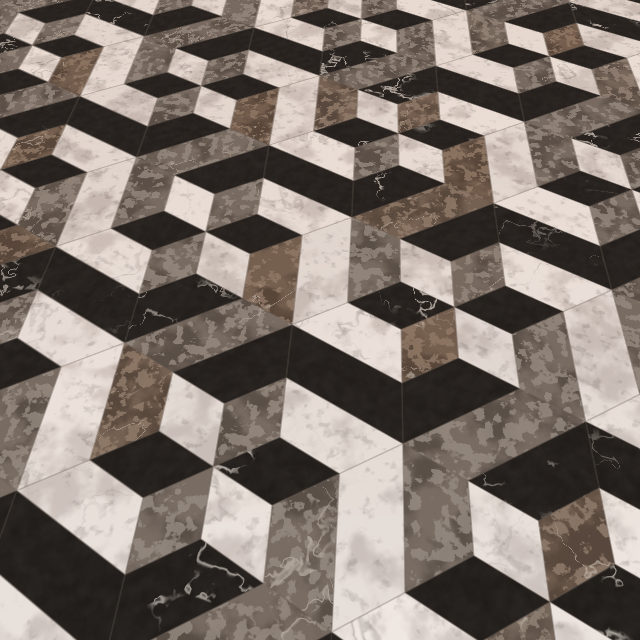
Give the GLSL for this pattern, as a Shadertoy shader.

```glsl
// Inlaid marble floor of six-rhombus stars and interlocking Z bands, seen in perspective.

float hash(vec2 p) {
    return fract(sin(dot(p, vec2(127.1, 311.7))) * 43758.5453);
}

float noise(vec2 p) {
    vec2 i = floor(p), f = fract(p);
    f = f * f * (3.0 - 2.0 * f);
    return mix(mix(hash(i), hash(i + vec2(1, 0)), f.x),
               mix(hash(i + vec2(0, 1)), hash(i + vec2(1, 1)), f.x), f.y);
}

float fbm(vec2 p) {
    float sum = 0.0, amp = 0.53;
    for (int i = 0; i < 4; i++) {
        sum += amp * noise(p);
        p = mat2(1.6, 1.2, -1.2, 1.6) * p + 3.7;
        amp *= 0.5;
    }
    return sum;
}

// Thin broken lines along the mid level of a warped noise field
float veins(vec2 p, float width) {
    float level = fbm(p + 0.8 * fbm(p * 2.3 + 9.0));
    return (1.0 - smoothstep(0.0, width, abs(level - 0.5)))
         * smoothstep(0.35, 0.65, noise(p * 1.3 + 20.0));
}

// Stone: 0 black, 1 white, 2 grey; seed varies it from tile to tile
vec3 marble(int stone, vec2 p, float seed) {
    p += 60.0 * vec2(seed, fract(seed * 17.3));
    float cloud = fbm(p * 2.2), grain = fbm(p * 8.0);
    if (stone == 0) {
        vec3 black = vec3(0.115, 0.098, 0.085) + 0.055 * grain;
        float strength = smoothstep(0.45, 0.9, seed);
        float lines = veins(p * 1.5, 0.012 + 0.025 * strength);
        return mix(black, vec3(0.8, 0.77, 0.74), lines * strength * 0.85);
    }
    if (stone == 1) {
        vec3 white = mix(vec3(0.81, 0.77, 0.75), vec3(0.92, 0.89, 0.87), smoothstep(0.25, 0.55, cloud));
        white -= 0.1 * smoothstep(0.55, 0.8, grain);
        return white * (0.97 + 0.05 * seed) - 0.13 * veins(p * 1.3, 0.04) * smoothstep(0.2, 0.8, seed);
    }
    // Grey breccia with pale flecks, dark patches and a few veins
    vec3 grey = mix(vec3(0.35, 0.31, 0.28), vec3(0.47, 0.425, 0.39), smoothstep(0.3, 0.6, cloud));
    grey = mix(grey, vec3(0.59, 0.55, 0.515), 0.8 * smoothstep(0.5, 0.6, grain));
    grey *= mix(vec3(1), vec3(0.97, 0.88, 0.8), smoothstep(0.65, 0.95, seed));
    return mix(grey, vec3(0.74, 0.7, 0.66), 0.7 * veins(p * 1.2, 0.016) * step(0.4, seed));
}

// Signed distance to a piece, bounded along the three axes of the triangular grid
float pieceDistance(int piece, vec2 p) {
    float c = p.x - p.y, d;
    if (piece < 2) d = max(abs(p.y), abs(c)) - 0.5;              // star rhombus
    else if (piece == 2) d = max(abs(p.x) - 1.0, abs(c) - 0.5);  // middle of the Z
    else d = max(max(abs(p.y) - 0.5, -p.x - 1.0), c - 0.5);      // end of the Z
    return 0.866 * d;
}

void mainImage(out vec4 fragColor, in vec2 fragCoord) {
    vec2 uv = fragCoord / iResolution.xy;

    // Perspective from the canvas to star spacings on the floor
    vec3 view = vec3(uv.x, 1.0 - uv.y, 1.0);
    vec2 starPos = vec2(dot(view, vec3(4.152, -0.133, -1.287)),
                        dot(view, vec3(2.582, 5.053, -2.66)))
                 / dot(view, vec3(0.031, 1.2, 1.0));

    // Triangular grid whose unit is the side of a rhombus
    vec2 grid = vec2(4.0 * starPos.x + starPos.y, 5.0 * starPos.y - starPos.x);
    float blur = 0.45 * length(fwidth(grid));

    vec3 col = vec3(0);
    float total = 0.0, seam = 1.0;
    for (int stone = 0; stone < 3; stone++) {
        for (int piece = 0; piece < 5; piece++) {
            float side = piece % 2 == 0 ? -1.0 : 1.0;
            vec2 center = side * vec2(1.0, 0.5);
            if (piece == 2) center = vec2(2.0, -0.5);
            if (piece > 2) center = vec2(2.0, -0.5) + side * vec2(2.0, 1.0);

            // Nearest copy of this piece
            vec2 p = grid - center;
            vec2 cell = round(vec2(5.0 * p.x - p.y, p.x + 4.0 * p.y) / 21.0);
            p -= cell.x * vec2(4.0, -1.0) + cell.y * vec2(1.0, 5.0);

            float d = pieceDistance(piece, piece > 2 ? p * side : p);
            float cover = 1.0 - smoothstep(-blur, blur, d);
            seam = min(seam, abs(d));
            if (cover > 0.0) {
                float seed = hash(cell + vec2(7 * stone, 13 * piece) + 0.5);
                vec2 flatPos = vec2(p.x - 0.5 * p.y, 0.866 * p.y);
                col += cover * marble(stone, flatPos, seed);
                total += cover;
            }
        }
        // Turn by a sixth for the next stone
        grid = vec2(grid.y, grid.y - grid.x);
    }
    col /= max(total, 0.001);

    // Fine joints, then a warm haze toward the far side
    float joint = 1.0 - smoothstep(0.004, 0.006 + blur, seam);
    col = mix(col, vec3(0.4, 0.36, 0.33), 0.3 * joint);
    col = col * mix(vec3(1.0), vec3(0.95, 0.92, 0.9), uv.y) + 0.025 * uv.y;
    fragColor = vec4(col, 1.0);
}
```
